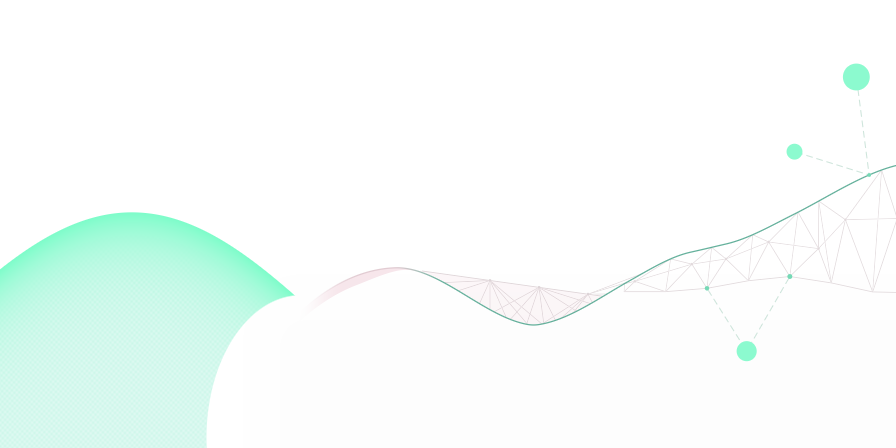
Reproduce this background procedurally as a Shadertoy shader.

```glsl
// A pale green hill with a curved bite, a thin wave running to the right,
// and triangulated webs hung on the wave with round satellites on dashed links.
// Shapes are height curves and segment distances on a grid 384 units high, y down.
#define GRID_HEIGHT 384.0
#define MINT vec3(0.55, 0.98, 0.81)
#define HILL_EDGE vec3(0.49, 0.99, 0.79)
#define HILL_PALE vec3(0.845, 0.972, 0.935)
#define TEAL vec3(0.33, 0.66, 0.57)
#define ROSE vec3(0.95, 0.85, 0.88)
#define WEB_GREY vec3(0.77, 0.71, 0.73)
#define LINK_GREY vec3(0.74, 0.86, 0.81)
#define WEB_STEP 35.5

float pixelSize;

float hash(float n) { return fract(sin(n * 91.17) * 4375.85); }

// Antialiased coverage of a signed distance
float fill(float d) { return clamp(0.5 - d / pixelSize, 0.0, 1.0); }

float segmentLine(vec2 p, vec2 a, vec2 b, float width) {
    vec2 ab = b - a;
    float t = clamp(dot(p - a, ab) / dot(ab, ab), 0.0, 1.0);
    return fill(length(p - a - ab * t) - 0.5 * width);
}

float dashedLine(vec2 p, vec2 a, vec2 b) {
    float along = dot(p - a, normalize(b - a));
    float dash = fill((abs(fract(along / 9.0) - 0.5) - 0.32) * 9.0);
    return dash * segmentLine(p, a, b, 0.9);
}

float disc(vec2 p, vec2 c, float r) { return fill(length(p - c) - r); }

// Height of the main wave
float wave(float x) {
    float lead = max(342.0 - x, 0.0);
    return 229.5 + 0.0052 * lead * lead
        + 49.5 * smoothstep(340.0, 462.0, x)
        - 56.0 * smoothstep(452.0, 592.0, x)
        - 22.0 * smoothstep(540.0, 680.0, x)
        - 62.0 * smoothstep(622.0, 790.0, x);
}

// Straight top of the left web and lower rim of the right web
float roof(float x) { return 232.0 + 0.14 * (x - 360.0); }
float rim(float x) {
    return 250.0 - 13.0 * smoothstep(575.0, 677.0, x) + 14.0 * smoothstep(677.0, 760.0, x);
}

vec2 topNode(float i) {
    float x = 535.0 + WEB_STEP * i + 22.0 * (hash(i + 3.0) - 0.5);
    return vec2(x, wave(x));
}
vec2 rimNode(float i) {
    float x = 535.0 + WEB_STEP * i;
    return vec2(x, rim(x));
}
vec2 innerNode(float i) {
    float x = 552.0 + WEB_STEP * i + 16.0 * (hash(i + 8.0) - 0.5);
    return vec2(x, mix(wave(x), rim(x), 0.25 + 0.5 * hash(i + 21.0)));
}

float leftWeb(vec2 p) {
    float lines = segmentLine(p, vec2(362.0, roof(362.0)), vec2(520.0, roof(520.0)), 0.7);
    for (int i = 0; i < 3; i++) {
        float x = 420.0 + 42.0 * float(i);
        vec2 node = vec2(x, roof(x));
        for (int j = -3; j <= 3; j++) {
            float foot = x + 14.0 * float(j) + 5.0 * hash(float(i * 7 + j));
            lines = max(lines, segmentLine(p, node, vec2(foot, wave(foot)), 0.5));
        }
        lines = max(lines, disc(p, node, 1.2));
    }
    return lines;
}

float rightWeb(vec2 p) {
    float lines = 0.0;
    for (int k = 0; k < 7; k++) {
        float i = float(k);
        vec2 low = rimNode(i), high = topNode(i), mid = innerNode(i);
        vec2 nextLow = rimNode(i + 1.0), nextHigh = topNode(i + 1.0);
        lines = max(lines, segmentLine(p, low, nextLow, 0.7));
        lines = max(lines, segmentLine(p, low, high, 0.5));
        lines = max(lines, segmentLine(p, mid, low, 0.6));
        lines = max(lines, segmentLine(p, mid, high, 0.6));
        lines = max(lines, segmentLine(p, mid, nextLow, 0.6));
        lines = max(lines, segmentLine(p, mid, nextHigh, 0.6));
        lines = max(lines, segmentLine(p, mid, innerNode(i + 1.0), 0.5));
        lines = max(lines, disc(p, mid, 1.1));
    }
    return lines;
}

void mainImage(out vec4 fragColor, in vec2 fragCoord) {
    pixelSize = GRID_HEIGHT / iResolution.y;
    vec2 p = vec2(fragCoord.x, iResolution.y - fragCoord.y) * pixelSize;
    vec3 color = vec3(1.0) - 0.007 * smoothstep(200.0, 300.0, p.y) * smoothstep(180.0, 260.0, p.x);

    // Hill: bright crest, pale base, fine weave, elliptical bite on the right
    float d = (p.x - 113.0) / GRID_HEIGHT;
    float depth = p.y - 182.0 - GRID_HEIGHT * d * d * (1.6 - 1.5 * d * d);
    float slope = 2.0 * d * (1.6 - 3.0 * d * d);
    float bite = (1.0 - length((p - vec2(258.0, 375.0)) / vec2(81.0, 122.0))) * 81.0;
    float hill = fill(-depth / sqrt(1.0 + slope * slope)) * fill(bite) * fill(p.x - 254.0);
    vec3 hillColor = mix(HILL_PALE, HILL_EDGE, exp(-max(depth, 0.0) / 36.0));
    float weave = sin(p.x * 1.5 + 2.0 * sin(p.y * 0.03)) * sin(p.y * 1.4 + p.x * 0.12);
    hillColor += vec3(0.03, 0.004, 0.014) * weave * smoothstep(10.0, 70.0, depth);
    color = mix(color, hillColor, hill);

    // Rose ribbon below the first crest of the wave
    float height = wave(p.x);
    float below = p.y - height;
    float ribbonWidth = 8.0 * (1.0 - smoothstep(305.0, 362.0, p.x));
    float ribbon = fill(-below) * fill(below - ribbonWidth) * smoothstep(256.0, 295.0, p.x);
    color = mix(color, ROSE, ribbon * step(p.x, 362.0) * 0.65);

    // Webs, clipped to their side of the wave
    float leftArea = fill(below) * fill(roof(p.x) - p.y) * step(360.0, p.x) * step(p.x, 522.0);
    color = mix(color, ROSE, 0.22 * leftArea);
    color = mix(color, WEB_GREY, 0.55 * leftWeb(p) * fill(below));
    color = mix(color, WEB_GREY, 0.5 * rightWeb(p) * fill(-below));

    // Wave line, fading in and turning from rose to teal
    float grade = wave(p.x + 0.5) - wave(p.x - 0.5);
    float line = fill(abs(below) / sqrt(1.0 + grade * grade) - 0.55);
    vec3 lineColor = mix(ROSE * 0.92, TEAL, smoothstep(335.0, 385.0, p.x));
    color = mix(color, lineColor, line * smoothstep(262.0, 310.0, p.x) * 0.9);

    // Satellites and their dashed links
    vec2 peak = vec2(745.0, 150.0), leftKnot = rimNode(2.0), rightKnot = rimNode(4.0);
    vec2 large = vec2(734.0, 66.0), small = vec2(681.0, 130.0), lower = vec2(640.0, 301.0);
    float links = max(dashedLine(p, large, peak), dashedLine(p, small, peak));
    links = max(links, max(dashedLine(p, leftKnot, lower), dashedLine(p, rightKnot, lower)));
    color = mix(color, LINK_GREY, 0.75 * links);
    float discs = max(disc(p, large, 11.5), max(disc(p, small, 6.8), disc(p, lower, 8.6)));
    color = mix(color, MINT, discs);
    float knots = max(disc(p, peak, 1.6), max(disc(p, leftKnot, 1.9), disc(p, rightKnot, 2.1)));
    color = mix(color, mix(MINT, TEAL, 0.4), knots);

    fragColor = vec4(color, 1.0);
}
```
